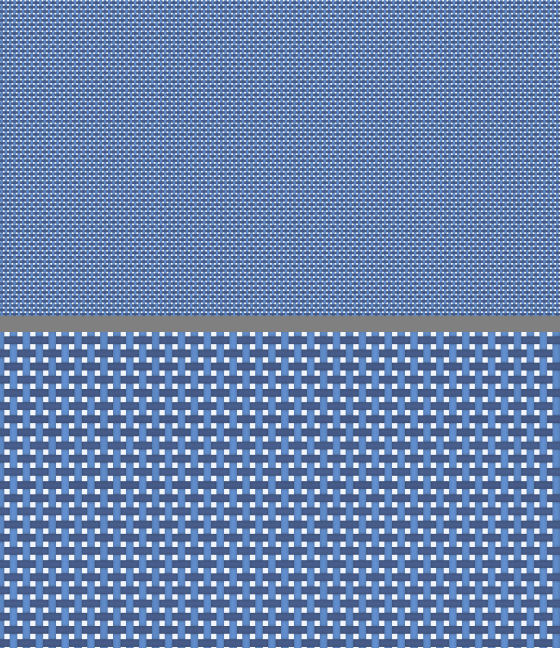
Top, the full canvas; bottom, a detail of the centre.
A Shadertoy shader for this pattern:

```glsl
// Plain-weave cloth: mid-blue upright threads and navy level threads
// cross over and under each other, with a near-white ground in the gaps.
// Each cell holds one crossing; a checkerboard parity picks the top thread.

#define COLUMNS 130.0                   // upright threads across the canvas
#define ROWS 72.0                       // level threads down the canvas
#define PHASE 0.125                     // shift of the grid, in cells
#define THREAD_WIDTH 0.59               // share of a cell
#define ROUNDING 0.13                   // darkening toward thread edges
#define CONTACT 0.12                    // shade where a thread dips under
#define VARIATION 0.055                 // brightness change between threads
#define WARP_COLOR vec3(0.36, 0.525, 0.76)
#define WEFT_COLOR vec3(0.265, 0.345, 0.515)
#define GROUND_COLOR vec3(0.95, 0.96, 0.98)

float hash(vec2 p) {
    return fract(sin(dot(p, vec2(127.1, 311.7))) * 43758.5453);
}

// Edge coverage of a thread at distance d from its centre line
float coverage(float d, float pixel) {
    return clamp((0.5 * THREAD_WIDTH - d) / pixel + 0.5, 0.0, 1.0);
}

// Rounded thread with its own slight tone
vec3 threadColor(vec3 base, float d, float seed) {
    float across = min(2.0 * d / THREAD_WIDTH, 1.0);
    float tone = 1.0 + VARIATION * (hash(vec2(seed, 3.7)) - 0.5);
    return base * tone * (1.0 + ROUNDING * (0.4 - across * across));
}

void mainImage(out vec4 fragColor, in vec2 fragCoord) {
    vec2 pixel = vec2(COLUMNS, ROWS) / iResolution.xy;
    vec2 grid = fragCoord * pixel + PHASE;
    vec2 cell = floor(grid);
    vec2 d = abs(fract(grid) - 0.5);

    // Both threads, then the order in which they overlap
    vec3 warp = threadColor(WARP_COLOR, d.x, cell.x);
    vec3 weft = threadColor(WEFT_COLOR, d.y, cell.y + 500.0);
    float warpMask = coverage(d.x, pixel.x);
    float weftMask = coverage(d.y, pixel.y);
    bool warpOnTop = mod(cell.x + cell.y, 2.0) < 0.5;

    // The lower thread darkens as it nears the crossing
    float dip = 1.0 - CONTACT * (1.0 - smoothstep(0.25, 0.5, warpOnTop ? d.x : d.y));
    vec3 color = GROUND_COLOR;
    if (warpOnTop) {
        color = mix(color, weft * dip, weftMask);
        color = mix(color, warp, warpMask);
    } else {
        color = mix(color, warp * dip, warpMask);
        color = mix(color, weft, weftMask);
    }

    fragColor = vec4(clamp(color, 0.0, 1.0), 1.0);
}
```
